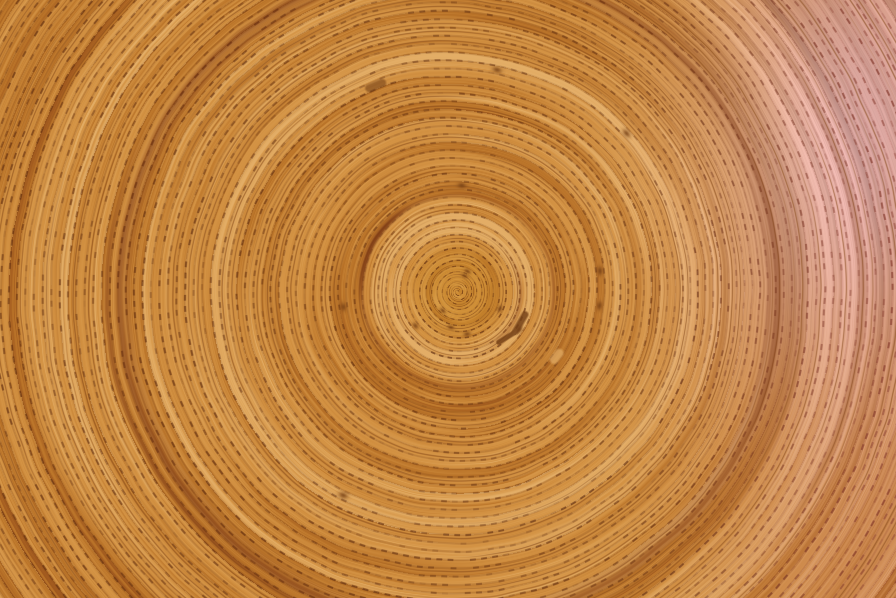
Write a WebGL 2 fragment shader that draws this texture.

```glsl
#version 300 es
precision highp float;
uniform vec2 u_resolution;
out vec4 fragColor;

#define CENTER vec2(0.766, 0.512)
#define PITCH 0.0137
#define DASH_STEP 0.021
#define WOBBLE 0.006
#define CORE_RADIUS 0.158
#define RIM_RADIUS 0.552
#define GRAIN 0.30
#define STRIP_CONTRAST 0.62
#define KNOT_RATE 0.012

const float TAU = 6.2831853;
const vec3 UMBER = vec3(0.36, 0.16, 0.05);
const vec3 BROWN = vec3(0.61, 0.33, 0.11);
const vec3 DEEP = vec3(0.73, 0.455, 0.16);
const vec3 HONEY = vec3(0.825, 0.57, 0.26);
const vec3 STRAW = vec3(0.89, 0.68, 0.40);
const vec3 BLUSH = vec3(0.95, 0.77, 0.66);

float hash(vec2 p) {
  return fract(sin(dot(p, vec2(127.1, 311.7))) * 43758.5453);
}

float noise(vec2 p) {
  vec2 i = floor(p), f = fract(p);
  f = f * f * (3.0 - 2.0 * f);
  return mix(mix(hash(i), hash(i + vec2(1, 0)), f.x),
             mix(hash(i + vec2(0, 1)), hash(i + vec2(1, 1)), f.x), f.y);
}

// Soft ring of given half width
float band(float r, float radius, float width) {
  float d = (r - radius) / width;
  return exp(-d * d);
}

// Short stroke following the rings, placed by offset from the centre
float stroke(vec2 q, vec2 at, float slope, float len, float width) {
  vec2 dir = vec2(cos(slope), sin(slope)), d = q - at;
  d = vec2(dot(d, dir), dot(d, vec2(-dir.y, dir.x)));
  d.x -= clamp(d.x, -len, len);
  return 1.0 - smoothstep(width * 0.4, width, length(d));
}

// Arc of a ring, centred on a heading
float sector(float angle, float heading, float spread) {
  return smoothstep(cos(spread), 1.0, cos(angle - heading));
}

void main() {
  vec2 p = gl_FragCoord.xy / u_resolution.y;
  float px = 1.0 / u_resolution.y;

  // Nearly round coil whose centre drifts left as it grows
  vec2 q = p - CENTER;
  q.x += 0.016 * smoothstep(0.2, 0.55, length(q));
  float r = length(q) + WOBBLE * (noise(p * 6.0) - 0.5)
          + WOBBLE * 0.35 * (noise(p * 23.0) - 0.5);
  float angle = atan(q.y, q.x);
  float turn = angle / TAU;

  // Spiral coordinates: across the strip, and continuous along it
  float coil = r / PITCH + 4.0 * (1.0 - exp(-r / 0.05)) - turn;
  float across = fract(coil);
  float along = floor(coil) + turn;
  float seam = floor(coil + 0.5) + turn;
  float edge = abs(across - 0.5);
  edge = 0.5 - edge;
  float aa = px / PITCH;

  // Tone of each strip plus lengthwise grain
  float strip = noise(vec2(along * 1.7, 3.0));
  float patches = noise(vec2(along * 9.0, 8.0));
  float fiber = noise(vec2(across * 4.0, along * 5.0));
  float fine = noise(vec2(across * 9.0 + 20.0, along * 14.0));
  float cloud = noise(p * 3.0 + 5.0);
  float tone = 0.50 + STRIP_CONTRAST * (strip - 0.5) + 0.22 * (patches - 0.5)
             + GRAIN * (fiber - 0.5) + GRAIN * 0.7 * (fine - 0.5)
             + 0.15 * (cloud - 0.5);

  // Broad zones from core to border
  float core = 1.0 - smoothstep(CORE_RADIUS - 0.006, CORE_RADIUS + 0.006, r);
  tone += 0.25 * core * smoothstep(0.07, 0.11, r);
  tone -= 0.17 * band(r, 0.225, 0.06);
  tone += 0.10 * band(r, 0.43, 0.07);
  tone += 0.20 * band(r, 0.655, 0.045);
  tone -= 0.16 * band(r, 0.74, 0.03);
  tone -= 0.14 * smoothstep(0.35, 0.0, p.y) * smoothstep(0.9, 0.3, p.x);
  tone -= 0.10 * smoothstep(0.6, 0.0, p.x) * smoothstep(0.4, 1.0, p.y);
  tone = clamp(tone, -0.15, 1.0);

  vec3 color = mix(BROWN, DEEP, smoothstep(-0.15, 0.25, tone));
  color = mix(color, HONEY, smoothstep(0.18, 0.58, tone));
  color = mix(color, STRAW, smoothstep(0.55, 1.0, tone));
  color = mix(color, vec3(0.80, 0.55, 0.18), 0.55 * (1.0 - smoothstep(0.04, 0.11, r)));

  // Rosy sheen on the upper right
  vec2 g = (p - vec2(1.43, 0.77)) / vec2(0.25, 0.42);
  float sheen = exp(-dot(g, g));
  color = mix(color, BLUSH * (0.82 + 0.24 * tone), 0.85 * sheen);
  float rosy = smoothstep(1.0, 1.5, p.x);
  color = mix(color, color * vec3(0.97, 0.93, 1.12), rosy);

  // Seams and stitched dashes between strips
  float crease = 1.0 - smoothstep(0.03, 0.10 + aa, edge);
  float arcLength = 0.5 * TAU * PITCH * seam * seam;
  float cell = arcLength / DASH_STEP;
  float dash = smoothstep(0.18, 0.30, abs(fract(cell) - 0.5));
  dash *= smoothstep(0.15, 0.5, hash(vec2(floor(cell + 0.5), 4.0)));
  float wear = 0.35 + 0.65 * noise(vec2(seam * 2.3, 12.0));
  vec3 ink = mix(UMBER, vec3(0.50, 0.20, 0.15), rosy);
  color = mix(color, ink, crease * (0.16 + 0.52 * dash * wear));
  float split = band(across, 0.3 + 0.4 * strip, 0.06 + aa * 0.3);
  color = mix(color, BROWN * 0.85, 0.5 * split * smoothstep(0.45, 0.75, noise(vec2(along * 6.0, 31.0))));

  // Dark rims and partial arcs
  float rough = 0.45 + 0.55 * noise(vec2(along * 8.0, 17.0));
  float rim = 0.62 * band(r, RIM_RADIUS, 0.007) + 0.35 * band(r, RIM_RADIUS - 0.014, 0.005);
  rim += 0.65 * band(r, 0.573, 0.004) * sector(angle, 3.5, 1.0);
  rim += 0.35 * band(r, 0.69, 0.006) * sector(angle, 0.0, 0.8);
  rim += 0.70 * band(r, CORE_RADIUS + 0.005, 0.004) * sector(angle, 2.65, 0.65);
  rim += 0.35 * band(r, CORE_RADIUS + 0.002, 0.003);
  rim += 0.40 * band(r, 0.104, 0.004) * sector(angle, -0.25, 1.0);
  color = mix(color, vec3(0.45, 0.19, 0.07), clamp(rim * rough, 0.0, 0.8));

  // Scattered knots along the coil
  float knotCell = 0.5 * TAU * PITCH * along * along / 0.035;
  float knot = step(1.0 - KNOT_RATE, hash(vec2(floor(knotCell), 7.0)));
  knot *= band(fract(knotCell), 0.5, 0.25) * band(across, 0.5, 0.35);
  color = mix(color, BROWN * 0.75, 0.75 * knot);

  // Notches and a pale chip near the core
  float notch = stroke(q, vec2(0.104, -0.052), 1.05, 0.016, 0.008);
  notch += stroke(q, vec2(0.080, -0.077), 0.55, 0.014, 0.006);
  notch += 0.7 * stroke(q, vec2(-0.130, 0.345), 0.4, 0.012, 0.009);
  color = mix(color, BROWN * 0.72, clamp(notch, 0.0, 1.0) * 0.8);
  color = mix(color, STRAW, 0.7 * stroke(q, vec2(0.165, -0.108), 0.9, 0.007, 0.010));

  fragColor = vec4(clamp(color, 0.0, 1.0), 1.0);
}
```
